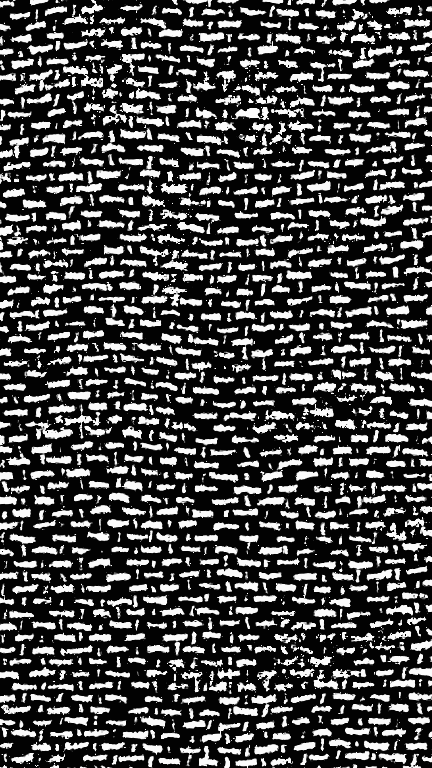
Reproduce this texture procedurally as a Shadertoy shader.

```glsl
// Coarse plain weave: staggered ragged white dashes with short upright ticks on black.

const float ROWS = 61.5;        // thread rows over the canvas height
const float DASH_PITCH = 3.04;  // dash spacing along a row, in row heights
const vec3 GROUND = vec3(0.008);
const vec3 THREAD = vec3(0.985);

float hash(vec2 p) {
    vec3 a = fract(vec3(p.xyx) * vec3(0.1031, 0.1030, 0.0973));
    a += dot(a, a.yzx + 33.33);
    return fract((a.x + a.y) * a.z);
}

float noise(vec2 p) {
    vec2 cell = floor(p), f = fract(p);
    f = f * f * (3.0 - 2.0 * f);
    float low = mix(hash(cell), hash(cell + vec2(1, 0)), f.x);
    float high = mix(hash(cell + vec2(0, 1)), hash(cell + vec2(1, 1)), f.x);
    return mix(low, high, f.y);
}

// Random value in -1..1 for one thread, a different one per channel
float vary(vec2 id, float channel) {
    return 2.0 * hash(id + channel * vec2(37.0, 71.0)) - 1.0;
}

float roundBox(vec2 p, vec2 halfSize, float radius) {
    vec2 d = abs(p) - halfSize + radius;
    return length(max(d, 0.0)) + min(max(d.x, d.y), 0.0) - radius;
}

// Horizontal thread: tilted, bent and tapered
float dashDistance(vec2 p, vec2 id) {
    p -= vec2(0.2 * vary(id, 1.0), 0.09 * vary(id, 2.0));
    p.y -= 0.12 * vary(id, 3.0) * p.x;
    p.y -= 0.15 * vary(id, 4.0) * (p.x * p.x - 0.25);
    float halfHeight = 0.215 + 0.05 * vary(id, 5.0) + 0.06 * vary(id, 6.0) * p.x;
    vec2 halfSize = vec2(0.85 + 0.16 * vary(id, 7.0), halfHeight);
    return roundBox(p, halfSize, 0.13);
}

// Upright thread showing in the gap between dashes; some are missing
float tickDistance(vec2 p, vec2 id) {
    p -= vec2(0.16 * vary(id, 8.0), 0.16 * vary(id, 9.0));
    p.x -= 0.25 * vary(id, 10.0) * p.y;
    vec2 halfSize = vec2(0.11 + 0.045 * vary(id, 11.0), 0.35 + 0.13 * vary(id, 12.0));
    float missing = step(0.68, vary(id, 13.0));
    return roundBox(p, halfSize, 0.07) + 0.3 * missing;
}

// Nearest thread over the neighbouring rows; odd rows shift by half a pitch
float weaveDistance(vec2 p) {
    float nearest = 10.0;
    for (int i = -1; i <= 1; i++) {
        float row = floor(p.y) + float(i);
        float y = p.y - row - 0.5;
        float x = p.x / DASH_PITCH + 0.5 * mod(row, 2.0);
        float tickX = x + 0.5;
        float dash = dashDistance(vec2((fract(x) - 0.5) * DASH_PITCH, y),
                                  vec2(floor(x), row) + 50.0);
        float tick = tickDistance(vec2((fract(tickX) - 0.5) * DASH_PITCH, y),
                                  vec2(floor(tickX), row) + 150.0);
        nearest = min(nearest, min(dash, tick));
    }
    return nearest;
}

void mainImage(out vec4 fragColor, in vec2 fragCoord) {
    vec2 p = fragCoord / iResolution.y * ROWS;
    float pixel = ROWS / iResolution.y;

    // Slow drift of the threads
    vec2 drift = vec2(noise(p * 0.13 + 7.0), noise(p * vec2(0.11, 0.07) + 31.0)) - 0.5;
    float d = weaveDistance(p + drift * vec2(0.9, 1.1));

    // Ragged edges, rougher inside worn patches
    float worn = smoothstep(0.6, 0.85, noise(p * vec2(0.22, 0.4) + 90.0));
    float coarse = noise(p * 2.6 + 11.0) - 0.5;
    float fine = noise(p * 6.0 + 53.0) - 0.5;
    d += coarse * mix(0.16, 0.3, worn) + fine * mix(0.15, 0.36, worn);

    // Pinholes in the threads and lint beside them
    float pinhole = smoothstep(0.84, 0.94, noise(p * 4.5 + 17.0));
    d += pinhole * mix(0.08, 0.35, worn);
    float lint = smoothstep(0.86, 0.96, noise(p * 5.5 + 140.0));
    d -= lint * mix(0.16, 0.3, worn);

    float cover = 1.0 - smoothstep(-0.7 * pixel, 0.7 * pixel, d);
    fragColor = vec4(mix(GROUND, THREAD, cover), 1.0);
}
```
